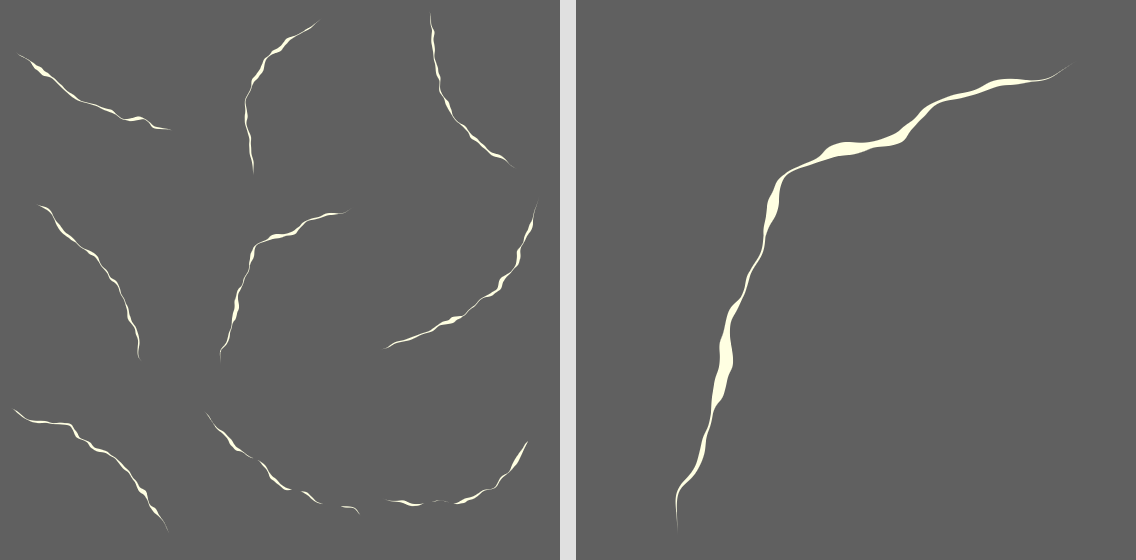
Left, the full canvas; right, a detail of the centre.
A Shadertoy shader for this pattern:

```glsl
// Nine thin, wavering cream cracks, one per cell of a grid, on flat grey.
#define CELLS 3.0
#define GROUND vec3(0.378)
#define CREAM vec3(1.0, 1.0, 0.885)
#define REACH 0.425       // half extent of a crack in its cell
#define HALF_WIDTH 0.0115 // half width of the thicker parts
#define HAIR 0.0018       // half width of the thin links
#define WOBBLE 0.034      // sideways wander of the spine
#define BOW_MIN 0.08
#define BOW_MAX 0.27

float hash(float n) {
    return fract(sin(n * 12.9898 + 4.137) * 4375.85);
}

// One-dimensional gradient noise, roughly -1 to 1
float noise(float x) {
    float i = floor(x), f = x - i;
    float a = (hash(i) * 2.0 - 1.0) * f;
    float b = (hash(i + 1.0) * 2.0 - 1.0) * (f - 1.0);
    float fade = f * f * f * (f * (f * 6.0 - 15.0) + 10.0);
    return 2.0 * mix(a, b, fade);
}

// Evenly spread sign for a crack number
float spreadSign(float id, float stride) {
    return fract(id * stride) < 0.5 ? -1.0 : 1.0;
}

// Height of the spine over its chord: a rounded bend plus wavering
float spine(float u, float halfLength, float bow, float id) {
    const float bend = 0.55;
    float t = u / halfLength;
    t += 0.35 * (hash(id + 71.0) - 0.5) * (1.0 - t * t);
    float leg = (sqrt(t * t + bend * bend) - bend) / (sqrt(1.0 + bend * bend) - bend);
    float wander = noise(u * 5.3 + id * 37.3) + 0.42 * noise(u * 12.1 + id * 53.9);
    return bow * (0.75 - leg) + WOBBLE * wander;
}

// Coverage of one crack at p, measured from the cell centre
float crack(vec2 p, float id, float pixel) {
    // Direction, length and bow
    float angle = radians(26.0 + 46.0 * fract(id * 0.88)) * spreadSign(id, 0.73);
    float c = cos(angle), s = sin(angle);
    float halfLength = REACH / max(abs(c), abs(s));
    float bow = mix(BOW_MIN, BOW_MAX, fract(id * 0.72)) * spreadSign(id, 0.635);
    float u = c * p.x + s * p.y;
    float v = c * p.y - s * p.x;

    // Distance to the spine, corrected for its slope
    const float e = 0.004;
    float slope = (spine(u + e, halfLength, bow, id)
                 - spine(u - e, halfLength, bow, id)) / (2.0 * e);
    float offset = v - spine(u, halfLength, bow, id);
    float d = abs(offset) / sqrt(1.0 + slope * slope);

    // Swelling and thinning; the last two cracks break into pieces
    bool broken = id > 6.5;
    float swell = noise(u * 6.3 + id * 29.7 + 11.4) + 0.5 * noise(u * 14.3 + id * 41.1);
    float body = HALF_WIDTH * ((broken ? 0.3 : 0.42) + 0.95 * swell);
    float side = step(0.0, offset);
    body *= 1.0 + 0.6 * noise(u * 23.0 + id * 61.7 + side * 19.3);
    float taper = 1.0 - smoothstep(0.75, 1.0, abs(u) / halfLength);
    float width = max(body, broken ? 0.0 : HAIR) * taper;

    // Parts thinner than a pixel fade instead of vanishing
    return clamp((width - d) / pixel + 0.5, 0.0, min(1.0, 2.0 * width / pixel));
}

void mainImage(out vec4 fragColor, in vec2 fragCoord) {
    float pixel = CELLS / min(iResolution.x, iResolution.y);
    vec2 grid = fragCoord * pixel;
    vec2 cell = floor(grid);
    float id = cell.x + CELLS * (CELLS - 1.0 - cell.y);
    float ink = crack(grid - cell - 0.5, id, pixel);
    fragColor = vec4(mix(GROUND, CREAM, ink), 1.0);
}
```
